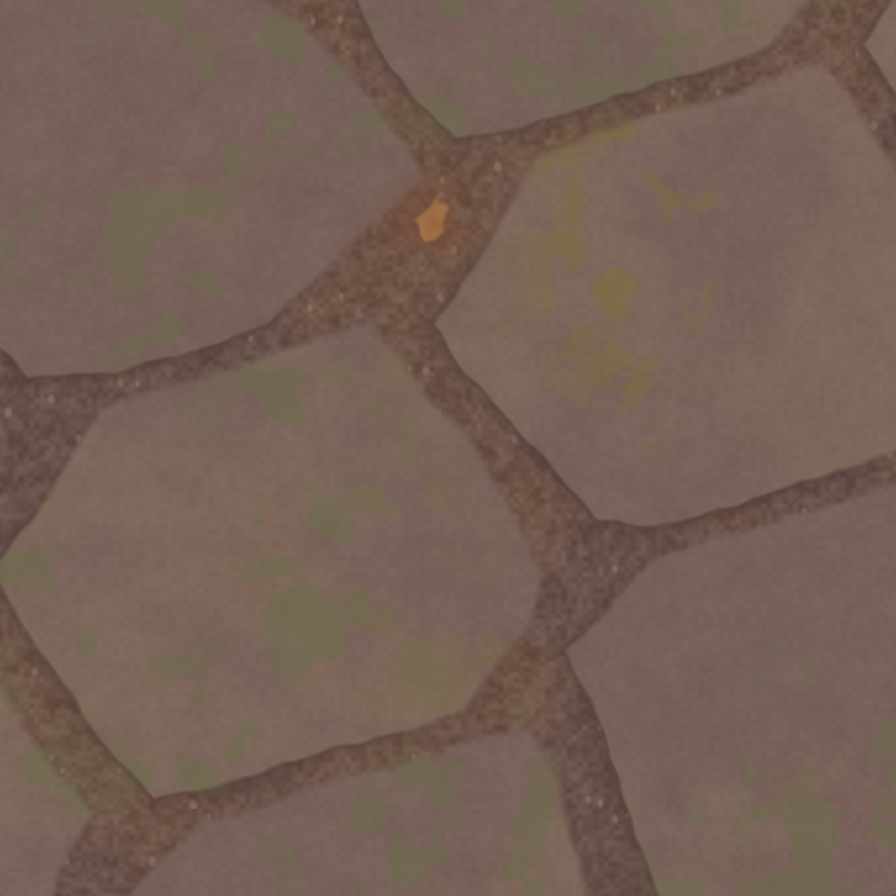
This texture is drawn by a Shadertoy shader. Its source:

```glsl
// Weathered flagstone paving: irregular stones on a skewed lattice, divided by
// gritty earth joints. Each stone is a hashed polygon clipped by its Voronoi
// borders; noise adds mottling, lichen and grit, and a dry leaf lies in a joint.

const float TAU = 6.2831853;
const mat2 LATTICE = mat2(0.488, 0.286, 0.137, -0.456);
const vec2 FIRST_STONE = vec2(0.293, 0.375);
const vec2 SHADOW_DIR = vec2(-0.5, -0.866);

const vec3 WARM_STONE = vec3(0.493, 0.403, 0.352);
const vec3 GREY_STONE = vec3(0.467, 0.378, 0.352);
const vec3 DARK_EARTH = vec3(0.405, 0.310, 0.292);
const vec3 BROWN_EARTH = vec3(0.432, 0.330, 0.280);
const vec3 PALE_GRIT = vec3(0.580, 0.480, 0.430);
const vec3 SHADOW = vec3(0.310, 0.230, 0.205);
const vec3 GREEN_LICHEN = vec3(0.420, 0.425, 0.295);
const vec3 YELLOW_LICHEN = vec3(0.500, 0.430, 0.235);
const vec3 RUST = vec3(0.490, 0.310, 0.210);
const vec3 LEAF = vec3(0.640, 0.440, 0.270);

float hash(vec2 p) {
    vec3 q = fract(p.xyx * 0.1031);
    q += dot(q, q.yzx + 33.33);
    return fract((q.x + q.y) * q.z);
}

float noise(vec2 p) {
    vec2 i = floor(p), f = fract(p);
    f = f * f * (3.0 - 2.0 * f);
    float low = mix(hash(i), hash(i + vec2(1, 0)), f.x);
    float high = mix(hash(i + vec2(0, 1)), hash(i + vec2(1, 1)), f.x);
    return mix(low, high, f.y);
}

float fbm(vec2 p) {
    float sum = 0.0, amp = 0.5;
    for (int i = 0; i < 4; i++) {
        sum += amp * noise(p);
        p = mat2(1.6, 1.2, -1.2, 1.6) * p + 7.3;
        amp *= 0.5;
    }
    return sum / 0.9375;
}

vec2 stoneCentre(vec2 cell) {
    vec2 jitter = vec2(hash(cell + 31.7), hash(cell + 58.2)) - 0.5;
    return FIRST_STONE + LATTICE * cell + 0.03 * jitter;
}

vec2 nearestCell(vec2 p) {
    vec2 base = round(inverse(LATTICE) * (p - FIRST_STONE)), best = base;
    float nearest = 1e3;
    for (int k = 0; k < 9; k++) {
        vec2 cell = base + vec2(k % 3 - 1, k / 3 - 1);
        float d = distance(p, stoneCentre(cell));
        if (d < nearest) { nearest = d; best = cell; }
    }
    return best;
}

// Signed distance to one stone, negative inside
float stoneDistance(vec2 p, vec2 cell, float gap) {
    vec2 centre = stoneCentre(cell), q = p - centre;
    float d = -1.0;
    for (int k = 0; k < 6; k++) {
        vec2 id = cell * 7.0 + vec2(float(k) * 3.1, 12.4);
        float angle = (float(k) + 0.5 + 0.55 * (hash(id) - 0.5)) * TAU / 6.0;
        float reach = mix(0.235, 0.280, hash(id + 4.6));
        d = max(d, dot(q, vec2(cos(angle), sin(angle))) - reach);
    }
    for (int k = 0; k < 9; k++) {
        if (k == 4) continue;
        vec2 side = stoneCentre(cell + vec2(k % 3 - 1, k / 3 - 1)) - centre;
        d = max(d, dot(q, normalize(side)) - 0.5 * length(side) + gap);
    }
    return d;
}

// Scattered pale grains, one at most in each grid square
float grains(vec2 p, float density) {
    vec2 i = floor(p), f = fract(p);
    vec2 spot = 0.3 + 0.4 * vec2(hash(i + 3.1), hash(i + 8.7));
    float size = mix(0.12, 0.30, hash(i + 5.9));
    float shape = 1.0 - smoothstep(size * 0.4, size + 0.1, length((f - spot) * vec2(1.0, 0.75)));
    return shape * step(1.0 - density, hash(i));
}

vec3 stoneColour(vec2 p, float weather) {
    float tone = fbm(p * 5.0 + 20.0) + 0.20 * weather;
    vec3 colour = mix(WARM_STONE, GREY_STONE, smoothstep(0.42, 0.68, tone));
    colour += 0.030 * (fbm(p * 28.0) - 0.5) + 0.022 * (noise(p * 170.0) - 0.5);
    return colour + vec3(0.012, -0.006, 0.0) * weather * (noise(p * 11.0) - 0.5);
}

vec3 earthColour(vec2 p) {
    vec3 colour = mix(DARK_EARTH, BROWN_EARTH, smoothstep(0.4, 0.62, fbm(p * 4.0 + 3.0) + 0.12 * (p.y - 0.5)));
    colour += 0.06 * (noise(p * 75.0) - 0.5) + 0.07 * (noise(p * 170.0) - 0.5);
    return mix(colour, PALE_GRIT, 0.6 * grains(p * 62.0, 0.07));
}

float lichenMask(vec2 p, float weather) {
    float region = smoothstep(0.50, 0.72, noise(p * 5.5 + 41.0) + 0.10 * weather);
    return region * smoothstep(0.50, 0.68, fbm(p * 22.0 + 9.0));
}

// Dry leaf scrap: a skewed, tapering kite
float leafDistance(vec2 p) {
    p.x -= 0.25 * p.y;
    return abs(p.x) * 0.9 + abs(p.y) * 0.5 - 0.017 + 0.010 * (noise(p * 70.0) - 0.5);
}

void mainImage(out vec4 fragColor, in vec2 fragCoord) {
    vec2 p = fragCoord / iResolution.y;
    float pixel = 1.0 / iResolution.y;

    // Stones with slightly worn outlines
    vec2 wobble = vec2(noise(p * 11.0), noise(p * 11.0 + 50.0)) - 0.5;
    vec2 chips = vec2(noise(p * 45.0), noise(p * 45.0 + 70.0)) - 0.5;
    vec2 worn = p + 0.014 * wobble + 0.005 * chips;
    vec2 cell = nearestCell(worn);
    float d = stoneDistance(worn, cell, 0.017);
    float weather = mod(abs(cell.y), 2.0);
    float facing = smoothstep(-0.2, 0.6, dot(normalize(p - stoneCentre(cell)), SHADOW_DIR));

    // Earth, and the shadow under the lower stone edges
    vec3 earth = earthColour(p);
    float shade = exp(-max(d, 0.0) / 0.007) * mix(0.15, 0.75, facing);
    earth = mix(earth, SHADOW, shade);
    float softness = mix(0.006, 0.002, facing) + pixel;
    float stone = 1.0 - smoothstep(-softness, softness, d);
    vec3 colour = mix(earth, stoneColour(p, weather), stone);

    // Lichen: green on weathered rows, yellow on the cleaner ones
    vec3 lichen = mix(YELLOW_LICHEN, GREEN_LICHEN, max(weather, smoothstep(0.7, 0.3, p.x)));
    colour = mix(colour, lichen, 0.55 * lichenMask(p, weather) * mix(0.4, 1.0, stone));

    // Leaf and its rusty stain
    vec2 leafPos = p - vec2(0.482, 0.755);
    float stain = exp(-dot(leafPos, leafPos) / 0.0022) * smoothstep(0.25, 0.7, noise(p * 34.0));
    colour = mix(colour, RUST, 0.6 * stain);
    float leaf = 1.0 - smoothstep(-0.003 - pixel, 0.002 + pixel, leafDistance(leafPos));
    colour = mix(colour, LEAF + 0.08 * (noise(p * 60.0) - 0.5), 0.85 * leaf);

    fragColor = vec4(colour, 1.0);
}
```
